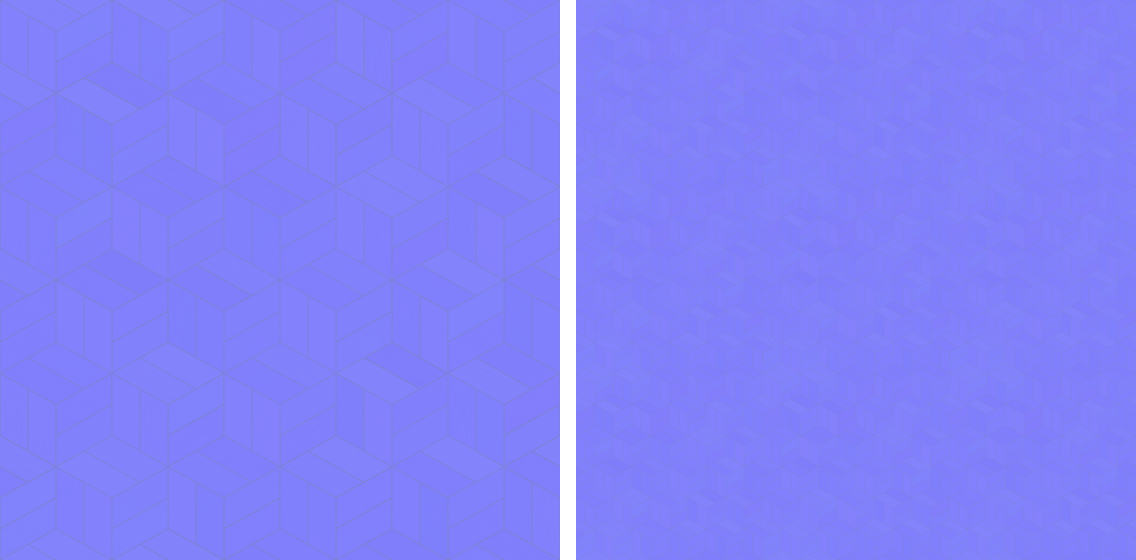
Left, the tile; right, the same tile 3 across and 3 down.
This texture map is drawn by a Shadertoy shader. Its source:

```glsl
// Normal map of a tumbling-block parquet: cubes of three rhombic faces, each
// face cut into two wooden planks. A staggered hexagonal lattice finds the cube;
// every plank gets a hashed tilt, faint gradient-noise grain and thin joints.

const vec2  CUBES       = vec2(5.0, 3.0);            // cubes across, row pairs down
const vec3  FLAT_COLOR  = vec3(0.508, 0.503, 0.988);
const vec3  JOINT_COLOR = vec3(0.490, 0.510, 0.800);
const float JOINT_HALF  = 0.0009;                    // half width, canvas units
const float PLANK_TILT  = 0.012;
const float GRAIN_TILT  = 0.010;
const vec2  GRAIN_FREQ  = vec2(16.0, 2.5);           // across, along a plank

float hash(vec3 p) {
    p = fract(p * vec3(0.1031, 0.1030, 0.0973));
    p += dot(p, p.yzx + 33.33);
    return fract((p.x + p.y) * p.z);
}

vec2 gradient(vec2 cell, float seed) {
    float angle = 6.28318 * hash(vec3(cell, seed));
    return vec2(cos(angle), sin(angle));
}

float gradientNoise(vec2 p, float seed) {
    vec2 i = floor(p), f = p - i;
    vec2 w = f * f * f * (f * (f * 6.0 - 15.0) + 10.0);
    vec2 e = vec2(0.0, 1.0);
    float a = dot(gradient(i, seed), f);
    float b = dot(gradient(i + e.yx, seed), f - e.yx);
    float c = dot(gradient(i + e.xy, seed), f - e.xy);
    float d = dot(gradient(i + e.yy, seed), f - e.yy);
    return mix(mix(a, b, w.x), mix(c, d, w.x), w.y);
}

// Offset from the centre of the nearest cube; cell is its wrapped index.
vec2 cubeLattice(vec2 p, out vec2 cell) {
    vec2 period = vec2(2.0, 6.0);
    vec2 origin = vec2(0.0, 2.0);
    vec2 index = round((p - origin) / period);
    vec2 d = p - origin - index * period;
    float staggered = 0.0;
    if (abs(d.x) + abs(d.y) > 2.0) {
        origin = vec2(1.0, 5.0);
        index = round((p - origin) / period);
        d = p - origin - index * period;
        staggered = 1.0;
    }
    cell = floor(mod(index + 0.5, CUBES));
    cell.y += CUBES.y * staggered;
    return d;
}

void mainImage(out vec4 fragColor, in vec2 fragCoord) {
    vec2 uv = fragCoord / iResolution.xy;
    float pixel = 1.0 / min(iResolution.x, iResolution.y);

    // In these units all slanted edges run at 45 degrees.
    vec2 scale = CUBES * vec2(2.0, 6.0);
    vec2 cell;
    vec2 d = cubeLattice(uv * scale, cell);

    // Face coordinates (across, along the planks) and the face size on the canvas.
    float upright = 1.0 / scale.x;
    float slanted = 2.0 / length(scale);
    float face;
    vec2 q, size, tiltAxis;
    if (d.y > abs(d.x)) {            // top
        face = 0.0;
        q = vec2(d.y + d.x, d.y - d.x) * 0.5;
        size = vec2(slanted);
        tiltAxis = vec2(0.5, 1.0);
    } else if (d.x < 0.0) {          // left
        face = 1.0;
        q = vec2(d.x + 1.0, (d.y + d.x + 2.0) * 0.5);
        size = vec2(upright, slanted);
        tiltAxis = vec2(1.0, 0.3);
    } else {                         // right
        face = 2.0;
        q = vec2((d.y - d.x + 2.0) * 0.5, d.x);
        size = vec2(slanted, upright);
        tiltAxis = vec2(-0.5, 1.0);
    }

    // Plank: half a face
    float plank = clamp(floor(q.x * 2.0), 0.0, 1.0);
    float across = q.x * 2.0 - plank;
    float seed = dot(cell, vec2(6.0, 30.0)) + face * 2.0 + plank + 1.0;

    // Tilt of the whole plank plus fine grain along it
    float lean = hash(vec3(seed, 7.0, 3.0)) * 2.0 - 1.0;
    vec2 grainPos = vec2(across, q.y) * GRAIN_FREQ;
    float grain = gradientNoise(grainPos, seed)
                + 0.5 * gradientNoise(grainPos * 2.0 + 5.0, seed);
    float grainAmount = GRAIN_TILT * mix(0.3, 1.0, hash(vec3(seed, 2.0, 9.0)));
    vec2 tilt = tiltAxis * (PLANK_TILT * lean + grainAmount * grain);
    vec3 color = FLAT_COLOR + vec3(tilt, -0.4 * abs(tilt.y));

    // Joints around the plank
    float sideGap = min(across, 1.0 - across) * 0.5 * size.x;
    float endGap = min(q.y, 1.0 - q.y) * size.y;
    float gap = min(sideGap, endGap);
    float joint = 1.0 - smoothstep(JOINT_HALF - 0.5 * pixel, JOINT_HALF + 0.5 * pixel, gap);
    float strength = mix(0.65, 1.0, hash(vec3(seed, 4.0, 1.0)));
    color = mix(color, JOINT_COLOR, joint * strength);

    fragColor = vec4(color, 1.0);
}
```
